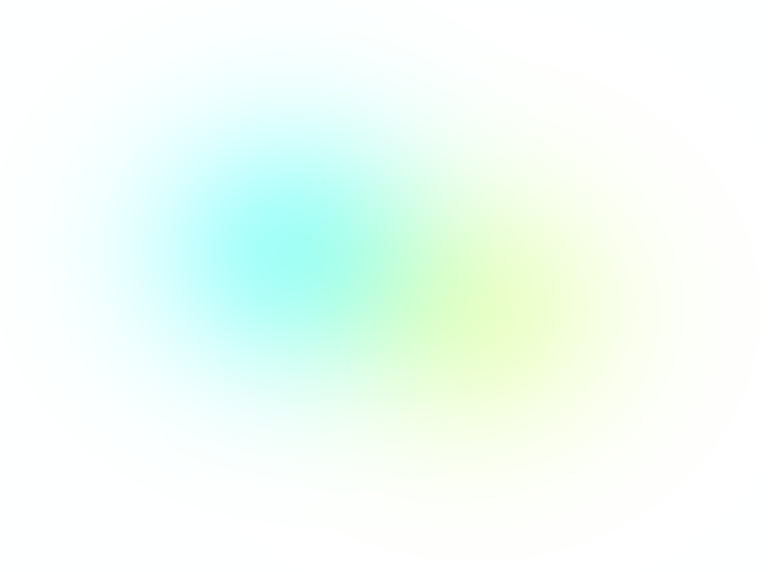
Write a WebGL 2 fragment shader that draws this background.

```glsl
#version 300 es
precision highp float;

uniform vec2 u_resolution;
out vec4 fragColor;

// Centres and spreads are fractions of the canvas, origin lower left
const vec3 PAPER = vec3(0.998, 1.0, 0.999);
const vec2 CYAN_CENTER = vec2(0.375, 0.564);
const vec2 CYAN_SPREAD = vec2(0.130, 0.157);
const vec3 CYAN_ABSORB = vec3(0.355, 0.0, 0.0);
const vec2 LIME_CENTER = vec2(0.618, 0.459);
const vec2 LIME_SPREAD = vec2(0.135, 0.160);
const vec3 LIME_ABSORB = vec3(0.060, 0.0, 0.220);

// Elliptical Gaussian falloff, 1 at the centre
float softGlow(vec2 p, vec2 center, vec2 spread) {
    vec2 d = (p - center) / spread;
    return exp(-0.5 * dot(d, d));
}

void main() {
    vec2 uv = gl_FragCoord.xy / u_resolution;

    // Each glow tints the paper by absorbing part of its light
    vec3 color = PAPER;
    color -= CYAN_ABSORB * softGlow(uv, CYAN_CENTER, CYAN_SPREAD);
    color -= LIME_ABSORB * softGlow(uv, LIME_CENTER, LIME_SPREAD);

    fragColor = vec4(color, 1.0);
}
```
